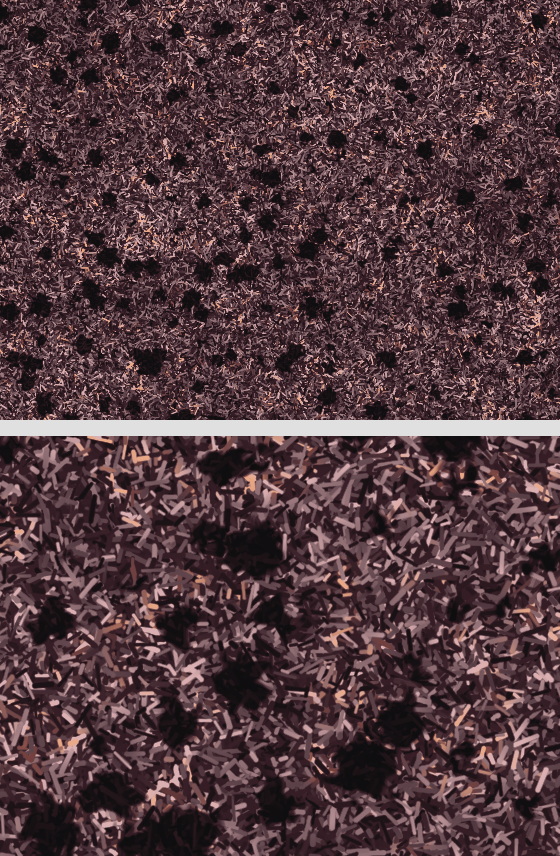
Top, the full canvas; bottom, a detail of the centre.
Write a Shadertoy shader that draws this texture.

```glsl
const vec3 PIT_BLACK = vec3(0.055, 0.052, 0.058);
const vec3 PLUM = vec3(0.21, 0.115, 0.145);
const vec3 DUSK = vec3(0.37, 0.265, 0.295);
const vec3 MAUVE = vec3(0.57, 0.44, 0.46);
const vec3 PALE_ROSE = vec3(0.86, 0.69, 0.70);
const vec3 RUST = vec3(0.46, 0.25, 0.24);
const vec3 PEACH = vec3(0.92, 0.66, 0.52);
const float LATH_CELL = 0.011;
const float PIT_CELL = 0.07;
const int LAYERS = 5;

vec3 hash3(vec2 p) {
    vec3 q = fract(p.xyx * vec3(0.1031, 0.1030, 0.0973));
    q += dot(q, q.yxz + 33.33);
    return fract((q.xxy + q.yzz) * q.zyx);
}

float gradientDot(vec2 corner, vec2 offset) {
    float angle = 6.2832 * hash3(corner + 91.0).x;
    return dot(vec2(cos(angle), sin(angle)), offset);
}

float gradientNoise(vec2 p) {
    vec2 i = floor(p), f = p - i;
    vec2 u = f * f * f * (f * (f * 6.0 - 15.0) + 10.0);
    float low = mix(gradientDot(i, f), gradientDot(i + vec2(1, 0), f - vec2(1, 0)), u.x);
    float high = mix(gradientDot(i + vec2(0, 1), f - vec2(0, 1)), gradientDot(i + 1.0, f - 1.0), u.x);
    return mix(low, high, u.y);
}

// Coverage of a straight, rounded lath centred on the origin
float lathMask(vec2 p, float angle, float halfLength, float halfWidth, float soft) {
    vec2 dir = vec2(cos(angle), sin(angle));
    vec2 q = vec2(dot(p, dir), dot(p, vec2(-dir.y, dir.x)));
    q.x -= clamp(q.x, -halfLength, halfLength);
    return 1.0 - smoothstep(halfWidth - soft, halfWidth + soft, length(q));
}

// Paints one layer of laths over a surface of (tone, warmth)
vec2 paintLaths(vec2 surface, vec2 p, float seed, float soft) {
    vec2 home = floor(p);
    for (int y = -1; y <= 1; y++)
    for (int x = -1; x <= 1; x++) {
        vec2 id = home + vec2(x, y);
        vec3 place = hash3(id + seed);
        vec3 look = hash3(id + seed + 57.0);
        float packet = hash3(floor(id / 3.0) + seed + 23.0).x;
        float angle = 6.2832 * packet + 2.2 * (place.z - 0.5);
        vec2 centre = id + mix(vec2(0.15), vec2(0.85), place.xy);
        float halfLength = mix(0.2, 0.9, look.y * look.y);
        float halfWidth = mix(0.1, 0.21, look.z);
        float mask = lathMask(p - centre, angle, halfLength, halfWidth, soft);
        vec2 lath = vec2(0.08 + 1.02 * pow(look.x, 1.5), smoothstep(0.5, 0.8, fract(look.z * 7.0)));
        surface = mix(surface, lath, mask);
    }
    return surface;
}

// Dark, ragged pits scattered one per cell
float pits(vec2 p) {
    vec2 home = floor(p);
    float cover = 0.0;
    for (int y = -1; y <= 1; y++)
    for (int x = -1; x <= 1; x++) {
        vec2 id = home + vec2(x, y);
        vec3 h = hash3(id + 311.0);
        float radius = mix(0.06, 0.36, h.z * h.z);
        vec2 offset = p - id - h.xy;
        offset.y *= mix(0.8, 1.3, fract(h.z * 13.0));
        cover = max(cover, 1.0 - smoothstep(radius - 0.05, radius + 0.07, length(offset)));
    }
    return cover;
}

vec3 toneColour(float tone, float warmth) {
    vec3 cool = mix(PIT_BLACK, PLUM, smoothstep(0.0, 0.24, tone));
    cool = mix(cool, DUSK, smoothstep(0.24, 0.48, tone));
    cool = mix(cool, MAUVE, smoothstep(0.48, 0.72, tone));
    cool = mix(cool, PALE_ROSE, smoothstep(0.72, 1.0, tone));
    vec3 warm = mix(PLUM, RUST, smoothstep(0.2, 0.5, tone));
    warm = mix(warm, PEACH, smoothstep(0.5, 0.95, tone));
    return mix(cool, warm, warmth * smoothstep(0.2, 0.45, tone));
}

void mainImage(out vec4 fragColor, in vec2 fragCoord) {
    vec2 p = fragCoord / iResolution.y;
    float soft = max(0.0009, 0.5 / iResolution.y) / LATH_CELL;

    // Overlapping laths
    vec2 surface = vec2(0.25, 0.0);
    for (int i = 0; i < LAYERS; i++) {
        float seed = 37.0 * float(i) + 5.0;
        float turn = 1.1 * float(i);
        mat2 spin = mat2(cos(turn), sin(turn), -sin(turn), cos(turn));
        surface = paintLaths(surface, spin * p / LATH_CELL + 200.0, seed, soft);
    }

    // Warm bright clusters and slow shading
    float cluster = gradientNoise(p * 13.0) + 0.8 * gradientNoise(p * 34.0 + 17.0);
    float warmPatch = smoothstep(-0.1, 0.45, cluster);
    float shade = 0.9 + 0.3 * gradientNoise(p * 3.0 + 8.0) + 0.28 * cluster;
    float tone = surface.x * shade;

    // Pits with edges broken up by fine noise
    vec2 ragged = vec2(gradientNoise(p * 75.0), gradientNoise(p * 75.0 + 40.0));
    float pit = pits((p + 0.018 * ragged) / PIT_CELL + 50.0);
    tone *= 1.0 - 0.86 * pit;

    fragColor = vec4(toneColour(tone, surface.y * warmPatch), 1.0);
}
```
